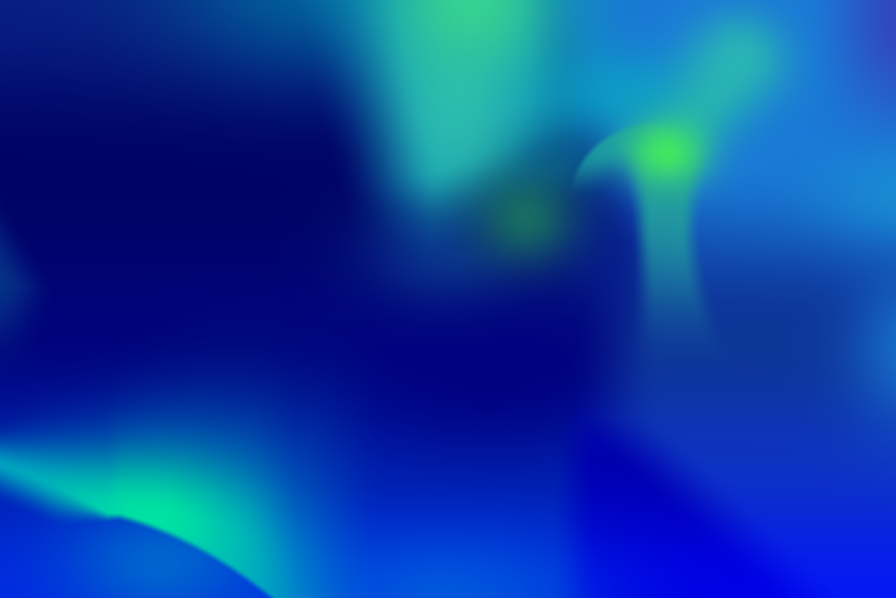
Reproduce this background procedurally as a Shadertoy shader.

```glsl
// Abstract deep blue backdrop with soft cyan and green light folds.

// Soft elliptical spot, 1 at its centre
float glow(vec2 p, vec2 centre, vec2 radius) {
    vec2 d = (p - centre) / radius;
    return exp(-dot(d, d));
}

// Distance to the segment from a to b
float segment(vec2 p, vec2 a, vec2 b) {
    vec2 ab = b - a;
    return length(p - a - ab * clamp(dot(p - a, ab) / dot(ab, ab), 0.0, 1.0));
}

// Dark navy side, brighter toward the floor
vec3 navyField(vec2 p) {
    vec3 c = mix(vec3(0.0, 0.16, 0.88), vec3(0.0, 0.12, 0.68), smoothstep(0.0, 0.25, p.y));
    c = mix(c, vec3(0.0, 0.01, 0.48), smoothstep(0.2, 0.45, p.y));
    c = mix(c, vec3(0.0, 0.01, 0.4), smoothstep(0.42, 0.68, p.y));
    c = mix(c, vec3(0.03, 0.12, 0.51), smoothstep(0.72, 1.02, p.y));
    c = mix(c, vec3(0.0, 0.0, 0.5), 0.9 * glow(p, vec2(0.82, 0.38), vec2(0.24, 0.13)));
    // Faint fold on the left rim
    float rim = 0.08 - 0.6 * abs(p.y - 0.52) * step(0.52, p.y) - 0.2 * max(0.52 - p.y, 0.0);
    float fold = smoothstep(rim + 0.02, rim - 0.08, p.x) * smoothstep(0.35, 0.55, p.y);
    return mix(c, vec3(0.02, 0.2, 0.53), fold * smoothstep(0.8, 0.65, p.y));
}

// Azure side, with a dusky band across the middle
vec3 azureField(vec2 p) {
    vec3 c = mix(vec3(0.02, 0.1, 0.95), vec3(0.05, 0.2, 0.76), smoothstep(0.0, 0.25, p.y));
    c = mix(c, vec3(0.05, 0.21, 0.6), smoothstep(0.2, 0.42, p.y));
    c = mix(c, vec3(0.1, 0.47, 0.84), smoothstep(0.46, 0.74, p.y));
    c = mix(c, vec3(0.2, 0.27, 0.74), smoothstep(1.34, 1.52, p.x) * smoothstep(0.7, 0.97, p.y));
    c = mix(c, vec3(0.1, 0.57, 0.83), 0.8 * glow(p, vec2(1.53, 0.67), vec2(0.16, 0.08)));
    return mix(c, vec3(0.1, 0.48, 0.84), 0.8 * glow(p, vec2(1.53, 0.42), vec2(0.1, 0.13)));
}

// Teal curtain hanging from the top
vec3 addCurtain(vec3 c, vec2 p) {
    c = mix(c, vec3(0.0, 0.42, 0.62), 0.85 * glow(p, vec2(0.53, 1.03), vec2(0.24, 0.15)));
    c = mix(c, vec3(0.04, 0.23, 0.57), 0.85 * glow(p, vec2(0.74, 0.58), vec2(0.13, 0.09)));
    float left = 0.54 + 0.25 * (1.0 - p.y);
    float hem = 0.6 + 0.35 * max(p.x - 0.72, 0.0);
    float mask = smoothstep(left - 0.06, left + 0.13, p.x)
               * smoothstep(hem - 0.04, hem + 0.12, p.y)
               * smoothstep(1.1, 0.86, p.x);
    vec3 teal = mix(vec3(0.04, 0.56, 0.72), vec3(0.17, 0.73, 0.69),
                    glow(p, vec2(0.77, 0.82), vec2(0.14, 0.2)));
    teal = mix(teal, vec3(0.21, 0.82, 0.57), glow(p, vec2(0.79, 1.0), vec2(0.13, 0.12)));
    c = mix(c, teal, mask);
    return mix(c, vec3(0.04, 0.64, 0.77), 0.8 * glow(p, vec2(1.05, 0.84), vec2(0.15, 0.07)));
}

// Arched green ribbon with a fading stem
vec3 addRibbon(vec3 c, vec2 p) {
    c = mix(c, vec3(0.02, 0.1, 0.54), 0.85 * glow(p, vec2(1.0, 0.59), vec2(0.1, 0.12)));
    c = mix(c, vec3(0.03, 0.36, 0.56), 0.75 * glow(p, vec2(0.93, 0.73), vec2(0.08, 0.06)));
    c = mix(c, vec3(0.1, 0.46, 0.38), 0.9 * glow(p, vec2(0.88, 0.635), vec2(0.09, 0.08)));

    float d = length(p - vec2(1.09, 0.655));
    float arch = smoothstep(0.143, 0.13, d) * smoothstep(0.05, 0.12, d)
               * smoothstep(0.67, 0.75, p.y) * smoothstep(1.18, 1.1, p.x);
    c = mix(c, vec3(0.11, 0.61, 0.64), 0.9 * arch);

    float middle = 1.115 + 0.18 * pow(max(0.62 - p.y, 0.0), 1.3);
    float halfWidth = 0.05 + 1.0 * pow(p.y - 0.6, 2.0);
    float stem = smoothstep(halfWidth + 0.01, halfWidth * 0.45, abs(p.x - middle))
               * smoothstep(0.37, 0.68, p.y) * smoothstep(0.8, 0.73, p.y);
    c = mix(c, vec3(0.13, 0.6, 0.62), stem);

    float arm = segment(p, vec2(1.24, 0.9), vec2(1.13, 0.76)) / 0.065;
    c = mix(c, vec3(0.15, 0.71, 0.67), 0.85 * exp(-arm * arm));
    c = mix(c, vec3(0.17, 0.72, 0.72), 0.6 * glow(p, vec2(1.23, 0.9), vec2(0.085, 0.075)));
    return mix(c, vec3(0.26, 0.91, 0.37), 0.95 * glow(p, vec2(1.115, 0.745), vec2(0.06, 0.05)));
}

// Bright wave in the lower left corner
vec3 addWave(vec3 c, vec2 p) {
    c = mix(c, vec3(0.0, 0.37, 0.86), 0.85 * glow(p, vec2(0.74, 0.0), vec2(0.24, 0.11)));
    c = mix(c, vec3(0.0, 0.42, 0.8), 0.9 * glow(p, vec2(0.27, 0.06), vec2(0.16, 0.1)));
    float u = max(p.x - 0.2, 0.0);
    float crest = 0.14 + 0.42 * max(0.18 - p.x, 0.0) - 0.25 * u - 1.1 * u * u;
    float h = p.y - max(crest, -0.03);
    float reach = max(h, 0.0) / (0.045 + 0.42 * p.x);
    float under = mix(0.06, 0.012, smoothstep(0.08, 0.2, p.x));
    float mask = exp(-reach * reach) * smoothstep(-under, under * 0.3, h)
               * smoothstep(0.65, 0.4, p.x);
    vec3 light = mix(vec3(0.0, 0.64, 0.76), vec3(0.0, 0.9, 0.63),
                     glow(p, vec2(0.27, 0.16), vec2(0.17, 0.13)));
    return mix(c, light, mask);
}

void mainImage(out vec4 fragColor, in vec2 fragCoord) {
    vec2 p = fragCoord / iResolution.xy * vec2(1.5, 1.0);

    // Two fields meet along a bent, soft border
    float border = 1.02 + 1.07 * max(0.3 - p.y, 0.0) - 0.3 * max(p.y - 0.6, 0.0);
    float azure = smoothstep(border - 0.07, border + 0.09, p.x);
    vec3 navy = navyField(p);
    vec3 wedge = mix(vec3(0.0, 0.0, 0.9), vec3(0.0, 0.0, 0.68), smoothstep(0.0, 0.25, p.y));
    navy = mix(navy, wedge, smoothstep(0.92, 1.0, p.x) * smoothstep(0.36, 0.22, p.y));
    vec3 col = mix(navy, azureField(p), azure);

    col = addCurtain(col, p);
    col = addRibbon(col, p);
    col = addWave(col, p);
    fragColor = vec4(clamp(col, 0.0, 1.0), 1.0);
}
```
